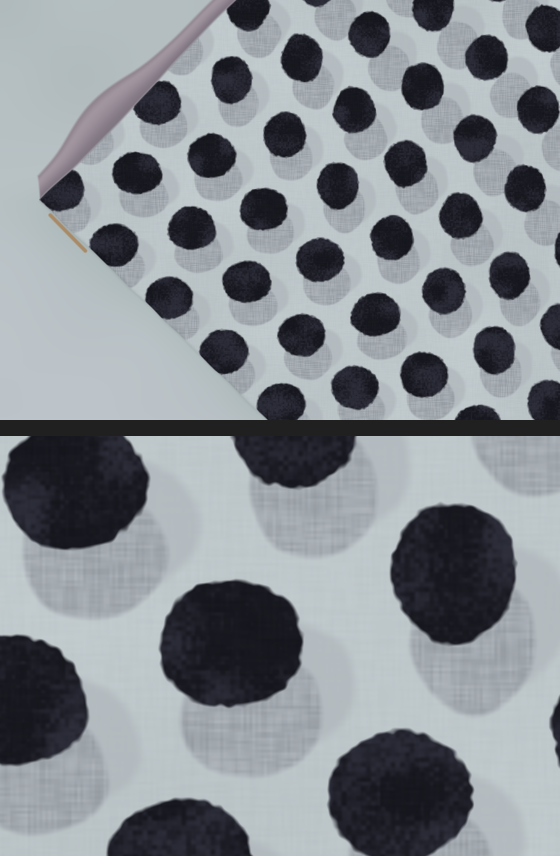
Top: the whole. Bottom: its middle third, enlarged.
This pattern is drawn by a WebGL 1 fragment shader. Its source:

```glsl
precision highp float;

uniform vec2 u_resolution;

// Canvas height in scene units; y runs downwards
const float HEIGHT = 5.76;

float hash(vec2 p) {
  vec3 q = fract(p.xyx * 0.1031);
  q += dot(q, q.yzx + 33.33);
  return fract((q.x + q.y) * q.z);
}

float noise(vec2 p) {
  vec2 i = floor(p);
  vec2 f = fract(p);
  f = f * f * (3.0 - 2.0 * f);
  return mix(mix(hash(i), hash(i + vec2(1.0, 0.0)), f.x),
             mix(hash(i + vec2(0.0, 1.0)), hash(i + 1.0), f.x), f.y);
}

float fill(float d, float blur) {
  return 1.0 - smoothstep(-blur, blur, d);
}

float segmentDistance(vec2 p, vec2 a, vec2 b) {
  vec2 ab = b - a;
  return length(p - a - ab * clamp(dot(p - a, ab) / dot(ab, ab), 0.0, 1.0));
}

// Slightly curved slanted lattice
vec2 latticePoint(vec2 c) {
  return vec2(4.63, 2.56) + c.x * vec2(0.735, 0.723) + c.y * vec2(0.968, -0.307)
       - c.y * c.y * vec2(0.017, 0.0144) - c.x * c.y * vec2(0.006, 0.005);
}

vec2 latticeIndex(vec2 p) {
  mat2 inverseBasis = mat2(0.332, 0.781, 1.046, -0.794);
  vec2 c = inverseBasis * (p - vec2(4.63, 2.56));
  for (int k = 0; k < 2; k++) c += inverseBasis * (p - latticePoint(c));
  return c;
}

// The layer's shift grows from nearShift to farShift towards the upper right
vec2 layerShift(vec2 p, vec2 nearShift, vec2 farShift) {
  return mix(nearShift, farShift, smoothstep(2.0, 6.0, p.x - p.y));
}

// Distance to the closest hand-printed dot of one layer
float dotDistance(vec2 p, vec2 nearShift, vec2 farShift) {
  vec2 base = floor(latticeIndex(p - layerShift(p, nearShift, farShift)) + 0.5);
  float nearest = 10.0;
  for (int y = -1; y <= 1; y++) {
    for (int x = -1; x <= 1; x++) {
      vec2 cell = base + vec2(float(x), float(y));
      float seed = hash(cell + 31.0);
      vec2 centre = latticePoint(cell);
      centre += vec2(-0.07, 0.09) * step(2.4, cell.x + 0.5 * cell.y);
      centre += (vec2(seed, hash(cell + 57.0)) - 0.5) * 0.04;
      centre += layerShift(centre, nearShift, farShift);
      vec2 radius = mix(vec2(0.33, 0.298), vec2(0.288, 0.322), step(-0.5, cell.y));
      vec2 q = p - centre;
      vec2 dir = q / max(length(q), 0.001);
      float wobble = 0.035 * (noise(dir * 1.6 + seed * 40.0 + 9.0) - 0.5);
      float d = (length(q / radius) - 1.0) * min(radius.x, radius.y) + wobble;
      nearest = min(nearest, d);
    }
  }
  return nearest;
}

// Fine crossed threads, centred on zero
float weave(vec2 p) {
  return noise(p * vec2(9.0, 75.0)) + noise(p.yx * vec2(9.0, 75.0) + 40.0) - 1.0;
}

vec3 tableColour(vec2 p, float clothDistance) {
  vec3 colour = mix(vec3(0.70, 0.74, 0.75), vec3(0.74, 0.77, 0.79), smoothstep(0.5, 5.5, p.y));
  colour += 0.02 * (noise(p * 0.9) - 0.5);
  float shade = exp(-3.0 * max(-clothDistance, 0.0)) * smoothstep(2.3, 3.2, p.y);
  return colour - vec3(0.045, 0.03, 0.045) * shade;
}

vec3 clothColour(vec2 p, float pixel) {
  float threads = weave(p);
  vec3 colour = vec3(0.74, 0.775, 0.788) + 0.035 * (noise(p * 1.1 + 5.0) - 0.5);
  colour += 0.012 * threads;
  // Lower layers seen through the cloth
  float faint = fill(dotDistance(p, vec2(0.24, 0.19), vec2(0.42, 0.30)), 0.03);
  colour = mix(colour, vec3(0.685, 0.715, 0.735), 0.7 * faint);
  float under = fill(dotDistance(p, vec2(0.09, 0.32), vec2(0.34, 0.52)), 0.018);
  colour = mix(colour, vec3(0.62, 0.645, 0.67) + 0.06 * threads, 0.88 * under);
  // Printed ink on top
  float rough = 0.018 * (noise(p * 28.0) - 0.5);
  float ink = fill(dotDistance(p, vec2(0.0), vec2(0.0)) + rough, pixel + 0.006);
  float worn = 0.65 * noise(p * 4.5) + 0.35 * noise(p * 45.0);
  vec3 inkColour = mix(vec3(0.09, 0.09, 0.12), vec3(0.17, 0.175, 0.22), smoothstep(0.25, 0.85, worn));
  return mix(colour, inkColour + 0.012 * threads, ink);
}

void main() {
  float pixel = HEIGHT / u_resolution.y;
  vec2 p = vec2(gl_FragCoord.x, u_resolution.y - gl_FragCoord.y) * pixel;

  // Cloth edges, positive inside
  vec2 fromCorner = p - vec2(0.62, 2.68);
  float along = dot(fromCorner, vec2(0.70, -0.714));
  float upper = dot(fromCorner, vec2(0.714, 0.70)) + 0.08 * (noise(vec2(along * 1.5, 3.0)) - 0.5);
  float lower = dot(p - vec2(0.58, 2.78), vec2(0.695, -0.72)) + 0.03 * (noise(p * 3.0) - 0.5);
  float inside = min(upper, lower);

  vec3 colour = tableColour(p, inside);
  colour = mix(colour, clothColour(p, pixel), fill(-inside, pixel));
  colour -= 0.035 * exp(-pow(lower / 0.025, 2.0)) * step(0.0, upper);

  // Shaded lilac fold along the upper edge
  float bump = (along - 1.35) / 0.8;
  float foldWidth = 0.22 + 0.24 * exp(-bump * bump);
  float across = clamp(-upper / foldWidth, 0.0, 1.0);
  float fold = max(max(upper, -upper - foldWidth), -along - 0.08 + 0.2 * across);
  vec3 foldColour = mix(vec3(0.50, 0.46, 0.505), vec3(0.63, 0.585, 0.625), smoothstep(0.0, 0.75, across));
  foldColour -= 0.07 * smoothstep(0.75, 1.0, across);
  colour = mix(colour, foldColour, fill(fold, pixel + 0.012));

  // Thin tan stick beside the corner
  float stick = segmentDistance(p, vec2(0.69, 2.95), vec2(1.17, 3.44)) - 0.025;
  colour = mix(colour, vec3(0.66, 0.54, 0.40), fill(stick, pixel));

  gl_FragColor = vec4(colour, 1.0);
}
```
